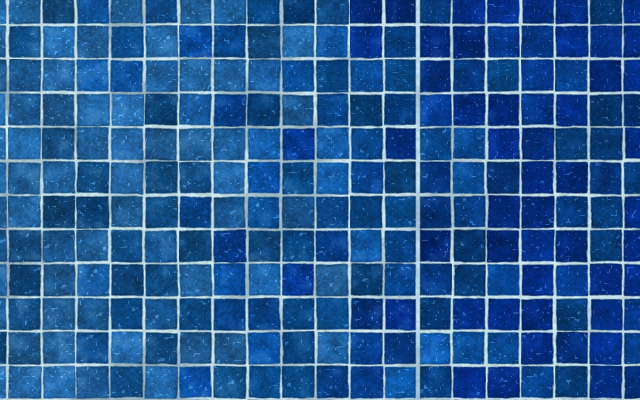
Write a WebGL 1 fragment shader that draws this texture.

```glsl
precision highp float;

uniform vec2 u_resolution;

// Layout, in canvas heights
const vec2 PITCH = vec2(0.0855, 0.0851);
const vec2 ORIGIN = vec2(0.0188, 0.0020);

// Tile shape, in tile pitches
const float HALF_SIZE = 0.465;
const float SIZE_JITTER = 0.022;
const float SHIFT_JITTER = 0.036;
const float TURN_JITTER = 0.050;
const float CORNER = 0.035;
const float EDGE_WOBBLE = 0.028;
const float EDGE_SOFTNESS = 0.014;
const float WIDE_JOINT = 12.0;
const float WIDE_JOINT_HALF = 0.062;

// Glaze and grout
const vec3 PALE_BLUE = vec3(0.13, 0.38, 0.61);
const vec3 CLEAR_BLUE = vec3(0.04, 0.30, 0.59);
const vec3 DEEP_BLUE = vec3(0.015, 0.17, 0.50);
const vec3 SLATE_BLUE = vec3(0.03, 0.24, 0.43);
const vec3 GROUT = vec3(0.77, 0.88, 0.91);
const vec3 WORN_GROUT = vec3(0.47, 0.58, 0.65);
const float MOTTLE = 0.28;
const float GRAIN = 0.24;
const float SPECKLE = 0.22;

float hash(vec2 p) {
  return fract(sin(dot(p, vec2(127.1, 311.7))) * 43758.5);
}

float noise(vec2 p) {
  vec2 i = floor(p);
  vec2 f = fract(p);
  f = f * f * (3.0 - 2.0 * f);
  return mix(mix(hash(i), hash(i + vec2(1.0, 0.0)), f.x),
             mix(hash(i + vec2(0.0, 1.0)), hash(i + vec2(1.0, 1.0)), f.x), f.y);
}

float fbm(vec2 p) {
  float sum = 0.0;
  float amplitude = 0.5;
  for (int i = 0; i < 4; i++) {
    sum += amplitude * noise(p);
    p = p * 2.03 + 17.3;
    amplitude *= 0.5;
  }
  return sum / 0.9375;
}

float roundedBox(vec2 p, vec2 halfSize, float radius) {
  vec2 q = abs(p) - halfSize + radius;
  return length(max(q, 0.0)) + min(max(q.x, q.y), 0.0) - radius;
}

// Signed distance to the hand-cut tile in this cell
float tileDistance(vec2 grid, vec2 id) {
  vec2 shift = vec2(hash(id + 3.1), hash(id + 8.7)) - 0.5;
  vec2 size = vec2(hash(id + 14.3), hash(id + 21.9)) - 0.5;
  float turn = (hash(id + 31.7) - 0.5) * TURN_JITTER;
  vec2 q = grid - id - 0.5 - shift * SHIFT_JITTER;
  q += turn * vec2(-q.y, q.x);
  float d = roundedBox(q, HALF_SIZE + size * SIZE_JITTER, CORNER);
  d += (noise(grid * 3.5 + id * 7.0) - 0.5) * EDGE_WOBBLE;
  d += (noise(grid * 13.0 + id * 5.0) - 0.5) * EDGE_WOBBLE * 0.5;
  return max(d, WIDE_JOINT_HALF - abs(grid.x - WIDE_JOINT));
}

// Base glaze: pale at the left, deep at the right, varied by tile
vec3 glazeColor(vec2 id, float across) {
  float depth = clamp(across * 1.15 - 0.10 + (hash(id + 41.3) - 0.5) * 0.65, 0.0, 1.0);
  vec3 color = mix(PALE_BLUE, CLEAR_BLUE, smoothstep(0.15, 0.50, depth));
  color = mix(color, DEEP_BLUE, smoothstep(0.45, 0.80, depth));
  float slate = smoothstep(0.50, 0.90, hash(id + 57.9));
  color = mix(color, SLATE_BLUE, slate * 0.75);
  return color * (0.86 + 0.28 * hash(id + 66.1));
}

void main() {
  vec2 p = gl_FragCoord.xy / u_resolution.y;
  float across = gl_FragCoord.x / u_resolution.x;
  vec2 grid = (p - ORIGIN) / PITCH;
  vec2 id = floor(grid);
  float pixel = 1.0 / (u_resolution.y * PITCH.y);
  float d = tileDistance(grid, id);

  // Cloudy, grainy glaze, chalkier toward the left
  float cloud = fbm(grid * 2.4 + id * 11.0) - 0.5;
  float grain = noise(grid * 17.0) - 0.5;
  vec3 tile = glazeColor(id, across);
  tile *= 1.0 + MOTTLE * 2.0 * cloud + GRAIN * grain;
  float chalk = smoothstep(0.05, 0.30, cloud) * (1.0 - across);
  tile = mix(tile, vec3(0.35, 0.53, 0.66), 0.35 * chalk);
  tile += SPECKLE * vec3(0.7, 0.9, 1.0) * smoothstep(0.78, 0.98, noise(grid * 15.0 + 90.0));
  tile *= 1.0 - 0.16 * smoothstep(-0.09, 0.0, d);

  // Grout, stained in patches
  float stain = smoothstep(0.50, 0.80, noise(grid * 0.9 + 40.0)) * (1.0 - 0.7 * across);
  vec3 grout = mix(GROUT, WORN_GROUT, 0.7 * stain);
  grout *= 0.94 + 0.12 * noise(grid * 11.0);

  float edge = EDGE_SOFTNESS + 0.6 * pixel;
  vec3 color = mix(tile, grout, smoothstep(-edge, edge, d));
  gl_FragColor = vec4(clamp(color, 0.0, 1.0), 1.0);
}
```
